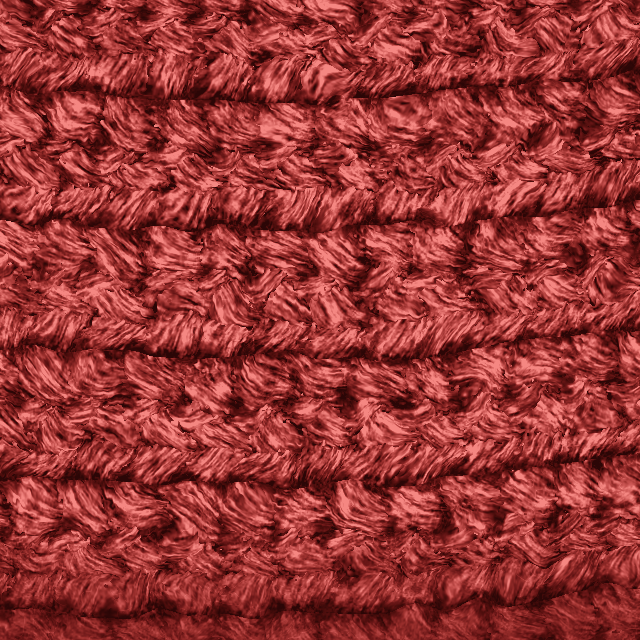
Give the GLSL for this texture, as a three.js fragment shader.

```glsl
// Red crocheted wool: five sagging rows of puffed stitches, each closed by a twisted cord.
varying vec2 vUv;

const float STITCHES = 11.8;    // stitches across the canvas
const float ROW_PITCH = 0.2;    // height of one row on the canvas
const float ROW_TALL = 2.36;    // height of one row in stitch widths

float hash(vec2 p) {
  vec3 q = fract(vec3(p.xyx) * 0.1031);
  q += dot(q, q.yzx + 33.33);
  return fract((q.x + q.y) * q.z);
}

float noise(vec2 p) {
  vec2 i = floor(p), f = fract(p);
  f = f * f * (3.0 - 2.0 * f);
  float low = mix(hash(i), hash(i + vec2(1.0, 0.0)), f.x);
  float high = mix(hash(i + vec2(0.0, 1.0)), hash(i + vec2(1.0)), f.x);
  return mix(low, high, f.y);
}

vec2 turn(vec2 p, float a) {
  float c = cos(a), s = sin(a);
  return vec2(p.x * c + p.y * s, p.y * c - p.x * s);
}

// Rounded piece of yarn with a fuzzy rim: height, fibre coordinates, upward slope
vec4 lump(vec2 p, vec2 fuzz, vec2 radii, float tilt, float twist, float seed) {
  vec2 d = turn(p + fuzz, tilt) / radii;
  vec2 f = turn(p, twist);
  f.y += 0.16 * d.x * d.x + 0.1 * d.y * d.x;
  return vec4(1.0 - dot(d, d), f + seed * 37.0, -p.y / radii.y);
}

vec4 higher(vec4 a, vec4 b) {
  return a.x > b.x ? a : b;
}

// Soft dark pit, 1 at its centre
float pit(vec2 p, vec2 radii) {
  return 1.0 - smoothstep(0.1, 1.0, length(p / radii));
}

// Fine plies, stretched along the yarn
float fibres(vec2 f) {
  float coarse = noise(f * vec2(4.0, 17.0));
  float fine = noise(f * vec2(8.0, 32.0) + 11.0);
  return coarse * 0.56 + fine * 0.44 - 0.5;
}

// Thin stray hairs along the contours of a noise field
float hairs(vec2 p) {
  float line = abs(noise(p) - 0.5);
  return (1.0 - smoothstep(0.0, 0.045, line)) * smoothstep(0.5, 0.75, noise(p * 0.6 + 40.0));
}

vec3 woolColour(float t) {
  vec3 c = mix(vec3(0.17, 0.025, 0.025), vec3(0.29, 0.05, 0.045), clamp(t / 0.1, 0.0, 1.0));
  c = mix(c, vec3(0.42, 0.09, 0.09), clamp((t - 0.1) / 0.16, 0.0, 1.0));
  c = mix(c, vec3(0.60, 0.18, 0.17), clamp((t - 0.26) / 0.22, 0.0, 1.0));
  c = mix(c, vec3(0.78, 0.32, 0.31), clamp((t - 0.48) / 0.22, 0.0, 1.0));
  return mix(c, vec3(0.96, 0.53, 0.51), clamp((t - 0.7) / 0.26, 0.0, 1.0));
}

void main() {
  // Rows counted downward, sagging toward the middle
  float down = 1.0 - vUv.y;
  float bow = vUv.x < 0.45 ? 0.13 * vUv.y : 0.15;
  float sag = bow * (vUv.x - 0.45) * (vUv.x - 0.45);
  vec2 q = vec2(vUv.x * STITCHES, (down + sag - 0.158) / ROW_PITCH * ROW_TALL);

  // Uneven tension and fuzzy outlines
  q += 0.26 * (vec2(noise(q * 1.7), noise(q * 1.7 + 50.0)) - 0.5);
  vec2 fuzz = 0.2 * (vec2(noise(q * 13.0), noise(q * 13.0 + 80.0)) - 0.5);

  float row = floor(q.y / ROW_TALL);
  vec2 p = vec2(q.x + hash(vec2(row + 9.0, 3.0)), q.y - row * ROW_TALL);
  float column = floor(p.x);

  vec4 yarn = vec4(-1.0, p, 0.0);
  float hole = 0.0;
  for (int i = -1; i <= 1; i++) {
    float id = column + float(i);
    float seed = hash(vec2(id + 20.0, row + 30.0));
    float other = hash(vec2(id + 70.0, row + 10.0));
    vec2 s = p - vec2(id + 0.2 * (seed - 0.5), 0.12 * (other - 0.5));
    float lean = 0.4 * (other - 0.5);
    // Puffed post, crossing strand, lower loop and closing cord
    yarn = higher(yarn, lump(s - vec2(0.45, 0.52), fuzz, vec2(0.62, 0.50), 0.65 + lean, 0.5 + lean, seed));
    yarn = higher(yarn, lump(s - vec2(0.22, 1.10), fuzz, vec2(0.50, 0.30), -0.5 + lean, -0.4, other));
    yarn = higher(yarn, lump(s - vec2(0.62, 1.40), fuzz, vec2(0.58, 0.38), 0.45 - lean, 0.6 + lean, seed + 1.0));
    yarn = higher(yarn, lump(s - vec2(0.50, 1.95), fuzz, vec2(0.76, 0.36), -0.14, -0.95 + lean, other + 2.0));
    // Openings beside the posts and under the cord
    vec2 rim = s + fuzz;
    hole = max(hole, pit(rim - vec2(0.98, 0.86), vec2(0.27, 0.33)) * (0.6 + 0.4 * seed));
    hole = max(hole, pit(rim - vec2(0.95, 2.25), vec2(0.42, 0.24)) * (0.65 + 0.35 * other));
    hole = max(hole, pit(rim - vec2(0.95, 0.0), vec2(0.38, 0.20)) * 0.7);
  }

  // Relief, light from above, plies and wear
  float focus = smoothstep(-0.05, 0.22, vUv.y);
  float tone = 0.12 + 0.47 * smoothstep(-0.5, 0.85, yarn.x) + 0.07 * clamp(yarn.w, -1.0, 1.0);
  tone += fibres(yarn.yz) * mix(0.7, 1.35, focus) * smoothstep(-0.8, 0.3, yarn.x);
  tone += 0.14 * (noise(q * 2.3 + 15.0) - 0.5) + 0.26 * (noise(q * 30.0) - 0.5);
  tone *= 1.0 - 0.85 * hole;
  tone += 0.14 * hairs(q * 6.0) + 0.1 * hairs(turn(q, 1.1) * 9.0);

  // Dimmer toward the lower edge and the corners
  float edge = length((vUv - vec2(0.48, 0.55)) * vec2(0.85, 0.9));
  tone *= mix(0.68, 1.0, focus) * (1.08 - 0.3 * edge * edge);
  gl_FragColor = vec4(woolColour(clamp(tone, 0.0, 1.0)), 1.0);
}
```
